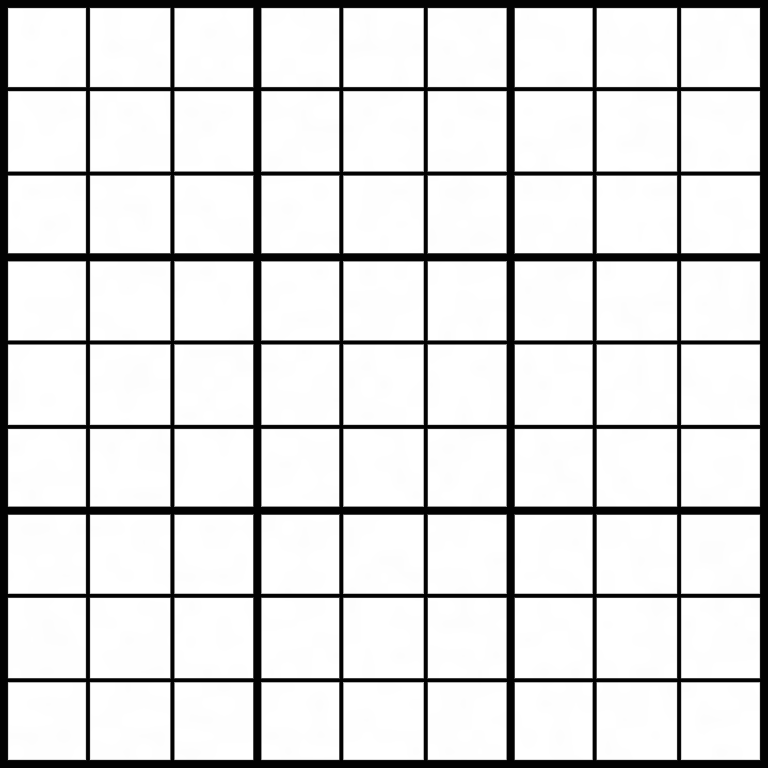
This pattern is drawn by a WebGL 2 fragment shader. Its source:

```glsl
#version 300 es
precision highp float;
// Draws a nine by nine grid of white cells, with heavy rules around each three by three block.

uniform vec2 u_resolution;
out vec4 outColor;

// Layout, as fractions of the canvas
const float CELLS = 9.0;
const float BLOCKS = 3.0;
const float THICK_WIDTH = 0.0106;
const float THIN_WIDTH = 0.0053;
const float MARGIN = 0.0052;                     // centre of the outer rule
const vec2 THIN_SHIFT = vec2(-0.0006, -0.0009);  // slight drift of the thin rules

// Colours and wear
const vec3 INK = vec3(0.008);
const vec3 PAPER = vec3(1.0);
const float PAPER_MOTTLE = 0.008;
const float MOTTLE_SCALE = 48.0;

float hash(vec2 p) {
    vec3 q = fract(vec3(p.xyx) * 0.1031);
    q += dot(q, q.yzx + 33.33);
    return fract((q.x + q.y) * q.z);
}

float valueNoise(vec2 p) {
    vec2 cell = floor(p);
    vec2 f = fract(p);
    f = f * f * (3.0 - 2.0 * f);
    float low = mix(hash(cell), hash(cell + vec2(1.0, 0.0)), f.x);
    float high = mix(hash(cell + vec2(0.0, 1.0)), hash(cell + vec2(1.0)), f.x);
    return mix(low, high, f.y);
}

// Coverage of evenly spaced rules on both axes
float ruleCoverage(vec2 uv, float divisions, float width, vec2 pixel) {
    float pitch = (1.0 - 2.0 * MARGIN) / divisions;
    vec2 steps = (uv - MARGIN) / pitch;
    vec2 edge = abs(steps - round(steps)) * pitch - 0.5 * width;
    vec2 coverage = 1.0 - smoothstep(-0.8 * pixel, 0.8 * pixel, edge);
    return max(coverage.x, coverage.y);
}

void main() {
    vec2 uv = gl_FragCoord.xy / u_resolution;
    vec2 pixel = 1.0 / u_resolution;

    // Thin cell rules beneath thick block rules
    float thin = ruleCoverage(uv - THIN_SHIFT, CELLS, THIN_WIDTH, pixel);
    float thick = ruleCoverage(uv, BLOCKS, THICK_WIDTH, pixel);

    // Solid outer frame up to the canvas edge
    vec2 inset = min(uv, 1.0 - uv) - (MARGIN + 0.5 * THICK_WIDTH);
    vec2 frame = 1.0 - smoothstep(-0.8 * pixel, 0.8 * pixel, inset);
    float ink = max(max(thin, thick), max(frame.x, frame.y));

    // Barely visible unevenness of the paper
    vec3 paper = PAPER - PAPER_MOTTLE * pow(valueNoise(uv * MOTTLE_SCALE), 2.0);
    outColor = vec4(mix(paper, INK, ink), 1.0);
}
```
